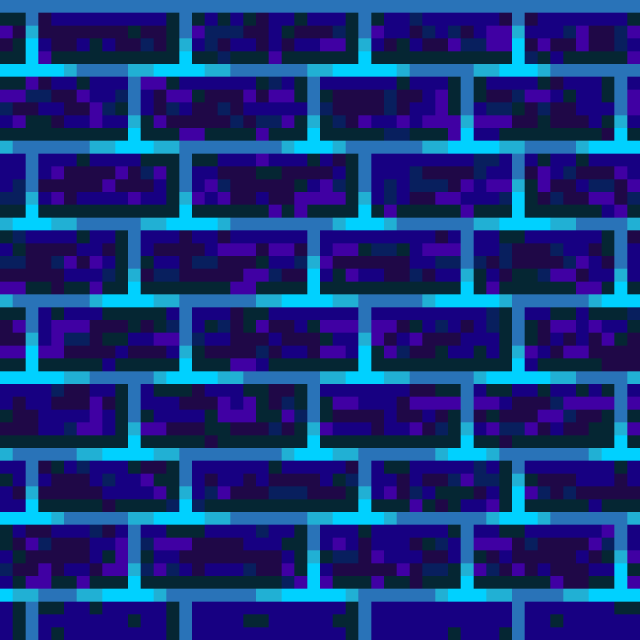
This pattern is drawn by a Shadertoy shader. Its source:

```glsl
// Pixel-art brick wall: nine staggered courses of mottled indigo bricks.
// The canvas is cut into square cells; stepped formulas place courses and joints,
// a cell hash mottles the bricks, and cyan light pools where joints meet the beds.

#define CELLS 50.0
#define COURSE_STEP 5.82
#define BRICK_STEP 6.4
#define LAST_COURSE 8.0
#define MORTAR vec3(0.16, 0.45, 0.72)
#define HALO   vec3(0.13, 0.69, 0.83)
#define GLOW   vec3(0.00, 0.82, 1.00)
#define NAVY   vec3(0.09, 0.00, 0.51)
#define TEAL   vec3(0.02, 0.15, 0.20)
#define PLUM   vec3(0.12, 0.03, 0.28)
#define INDIGO vec3(0.03, 0.12, 0.37)
#define VIOLET vec3(0.25, 0.00, 0.64)

float hash(vec2 p) {
    vec3 q = fract(p.xyx * vec3(0.1031, 0.1030, 0.0973));
    q += dot(q, q.yzx + 33.33);
    return fract((q.x + q.y) * q.z);
}

// Uneven integer spacing: start of a step, and the step that holds x
float stepStart(float i, float size, float shift) { return floor(i * size + shift); }
float stepIndex(float x, float size, float shift) { return ceil((x + 1.0 - shift) / size) - 1.0; }

float courseStart(float course) { return stepStart(course, COURSE_STEP, 0.1); }

// Joints lie on even columns and shift in every other course
float jointShift(float course) { return 1.25 + 4.4 * mod(course, 2.0); }
float jointColumn(float i, float course) { return 2.0 * stepStart(i, BRICK_STEP, jointShift(course)); }
float jointIndex(float x, float course) { return stepIndex(floor(x / 2.0), BRICK_STEP, jointShift(course)); }

vec3 glowRamp(float distanceInCells, float core, float halo) {
    return distanceInCells < core ? GLOW : distanceInCells < halo ? HALO : MORTAR;
}

// Cumulative shares of the first four tones; violet takes the rest
vec3 pickTone(float r, vec4 share) {
    return r < share.x ? NAVY : r < share.y ? TEAL : r < share.z ? PLUM : r < share.w ? INDIGO : VIOLET;
}

// Horizontal bed, lit by the joints of the course above
vec3 bedColor(float x, float course) {
    if (course < 0.5) return MORTAR;
    float above = course - 1.0;
    float i = jointIndex(x, above);
    float right = x - jointColumn(i, above);
    float left = jointColumn(i + 1.0, above) - x;
    float side = step(left, right);
    vec2 id = vec2(2.0 * i + 3.0 * side, course) + 20.0;
    float core = 2.0 + floor(2.0 * hash(id));
    float halo = core + 1.0 + floor(2.0 * hash(id + 51.0));
    return glowRamp(min(left, right), core, halo);
}

// Vertical joint, brightest at its foot
vec3 jointColor(float fromBottom, vec2 id, bool cropped) {
    if (cropped) return MORTAR;
    float core = 1.0 + step(0.75, hash(id + 83.0));
    return glowRamp(fromBottom, core, core + 1.0);
}

vec3 brickColor(vec2 cell, vec2 id, vec2 fromStart, vec2 fromEnd, bool cropped) {
    // Some cells borrow their left neighbour's value, forming short runs
    float run = step(0.68, hash(cell + 137.0));
    float r = hash(cell - vec2(run, 0.0) + 11.0);

    bool shadedEnd = hash(id + 29.0) < 0.7;
    float inside = smoothstep(1.0, 4.0, min(fromStart.x, fromEnd.x));
    vec4 share = mix(vec4(0.30, 0.39, 0.56, 0.70), vec4(0.19, 0.25, 0.76, 0.88), inside);

    if (fromStart.x < 1.5) share = vec4(0.42, 0.64, 0.70, 0.75);
    if (fromStart.y < 1.5) share = vec4(0.66, 0.85, 0.91, 0.98);
    if (cropped) share = vec4(0.88, 1.0, 1.0, 1.0);
    if (fromEnd.x < 0.5 && shadedEnd) share = vec4(0.08, 0.96, 0.97, 0.98);
    if (fromEnd.y < 0.5) share = vec4(0.03, 0.88, 0.90, 0.91);
    return pickTone(r, share);
}

vec3 wallColor(vec2 uv) {
    vec2 cell = floor(vec2(uv.x, 1.0 - uv.y) * CELLS);
    float course = stepIndex(cell.y, COURSE_STEP, 0.1);
    float top = courseStart(course);
    if (cell.y - top < 0.5) return bedColor(cell.x, course);

    float i = jointIndex(cell.x, course);
    vec2 start = vec2(jointColumn(i, course), top);
    vec2 end = vec2(jointColumn(i + 1.0, course), courseStart(course + 1.0)) - 1.0;
    vec2 id = vec2(i, course) + 20.0;
    bool cropped = course > LAST_COURSE - 0.5;

    if (cell.x - start.x < 0.5) return jointColor(end.y - cell.y, id, cropped);
    return brickColor(cell, id, cell - start, end - cell, cropped);
}

void mainImage(out vec4 fragColor, in vec2 fragCoord) {
    // Average a 3 by 3 grid of samples to smooth the cell edges
    vec3 sum = vec3(0.0);
    for (int k = 0; k < 9; k++) {
        vec2 offset = vec2(float(k % 3) - 1.0, float(k / 3) - 1.0) / 3.0;
        sum += wallColor((fragCoord + offset) / iResolution.y);
    }
    fragColor = vec4(sum / 9.0, 1.0);
}
```
